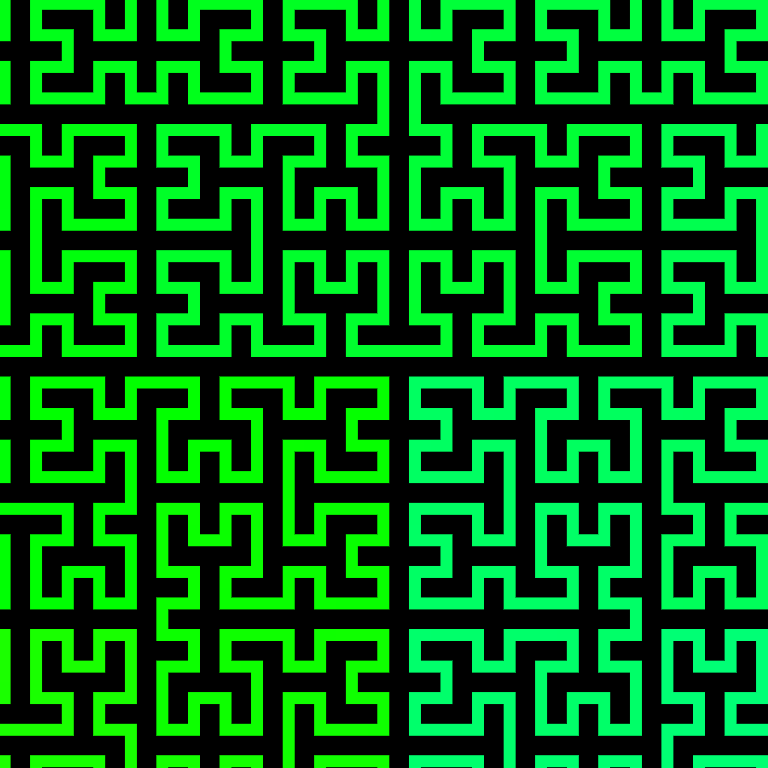
A Shadertoy shader for this pattern:

```glsl
const int CURVE_SIZE = 32;                       // cells per side, a power of two
const float CELL_PITCH = 0.0411;                 // cell size in canvas heights
const vec2 CURVE_CENTER = vec2(0.5197, 0.5225);
const float LINE_WIDTH = 0.38;                   // in cells

// Position of a cell along the Hilbert curve.
int hilbertIndex(ivec2 cell, int size) {
    int index = 0;
    for (int s = size / 2; s > 0; s /= 2) {
        int rx = (cell.x & s) > 0 ? 1 : 0;
        int ry = (cell.y & s) > 0 ? 1 : 0;
        index += s * s * ((3 * rx) ^ ry);
        // Orient the lower quadrants
        if (ry == 0) {
            if (rx == 1) cell = size - 1 - cell;
            cell = cell.yx;
        }
    }
    return index;
}

// Signed distance to an arm running from the cell center along dir.
float armDistance(vec2 p, vec2 dir, float halfWidth) {
    float across = abs(dot(p, vec2(-dir.y, dir.x)));
    return max(across - halfWidth, -dot(p, dir));
}

// Square joint plus arms toward the previous and next cells of the curve.
float curveDistance(vec2 p, ivec2 cell, int index, int size, float halfWidth) {
    float dist = max(abs(p.x), abs(p.y)) - halfWidth;
    ivec2 dir = ivec2(1, 0);
    for (int i = 0; i < 4; i++) {
        int neighbor = hilbertIndex(cell + dir, size);
        if (abs(neighbor - index) == 1)
            dist = min(dist, armDistance(p, vec2(dir), halfWidth));
        dir = ivec2(-dir.y, dir.x);
    }
    return dist;
}

// Green drifting from a hint of yellow to a hint of cyan.
vec3 curveColor(float progress) {
    float shift = 0.6 * (progress - 0.2);
    return vec3(max(-shift, 0.0), 1.0, max(shift, 0.0));
}

void mainImage(out vec4 fragColor, in vec2 fragCoord) {
    // Curve grid
    vec2 uv = fragCoord / iResolution.y;
    vec2 grid = (uv - CURVE_CENTER) / CELL_PITCH + 0.5 * float(CURVE_SIZE);
    ivec2 cell = ivec2(floor(grid));
    vec2 local = fract(grid) - 0.5;

    // Line and its color
    int index = hilbertIndex(cell, CURVE_SIZE);
    float dist = curveDistance(local, cell, index, CURVE_SIZE, 0.5 * LINE_WIDTH);
    float pixel = 1.0 / (iResolution.y * CELL_PITCH);
    float coverage = 1.0 - smoothstep(-0.5 * pixel, 0.5 * pixel, dist);
    float progress = float(index) / float(CURVE_SIZE * CURVE_SIZE - 1);

    fragColor = vec4(curveColor(progress) * coverage, 1.0);
}
```
